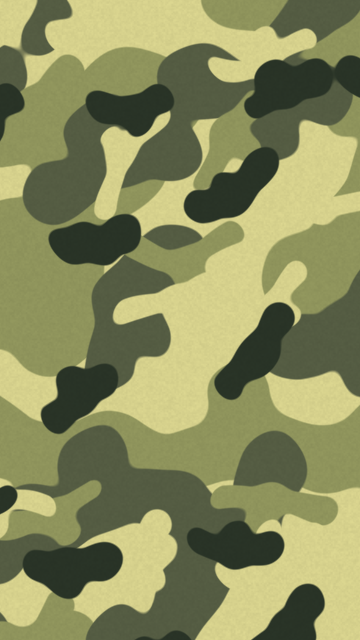
A Shadertoy shader for this pattern:

```glsl
// Woodland camouflage: layered, rounded three-armed blotches on grainy cloth.

const vec3 CREAM = vec3(0.84, 0.82, 0.55);
const vec3 OLIVE = vec3(0.56, 0.58, 0.36);
const vec3 MOSS  = vec3(0.33, 0.36, 0.26);
const vec3 DARK  = vec3(0.16, 0.20, 0.15);

vec3 hash3(vec2 p) {
    vec3 q = fract(vec3(p.xyx) * vec3(0.1031, 0.1030, 0.0973));
    q += dot(q, q.yxz + 33.33);
    return fract((q.xxy + q.yzz) * q.zyx);
}

float valueNoise(vec2 p) {
    vec2 i = floor(p), f = fract(p);
    f = f * f * (3.0 - 2.0 * f);
    return mix(mix(hash3(i).x, hash3(i + vec2(1, 0)).x, f.x),
               mix(hash3(i + vec2(0, 1)).x, hash3(i + vec2(1, 1)).x, f.x), f.y);
}

float smoothMin(float a, float b, float k) {
    float h = max(k - abs(a - b), 0.0) / k;
    return min(a, b) - h * h * k * 0.25;
}

// Limb from the origin to tip, its radius changing from r0 to r1
float limb(vec2 p, vec2 tip, float r0, float r1) {
    float t = clamp(dot(p, tip) / dot(tip, tip), 0.0, 1.0);
    return length(p - tip * t) - mix(r0, r1, smoothstep(0.0, 1.0, t));
}

// Two long limbs along a rising diagonal and a short one to the side
float blotch(vec2 p, vec2 id, float reach, float girth) {
    vec3 shape = hash3(id + 17.0);
    float heading = 0.5 + 1.3 * (shape.x - 0.5);
    float side = shape.y < 0.5 ? -1.0 : 1.0;
    float d = 1.0;
    for (int i = 0; i < 3; i++) {
        vec3 r = hash3(id + 41.0 + 13.0 * float(i));
        float turn = i == 0 ? 0.0 : i == 1 ? 3.14 + 1.2 * (r.x - 0.5)
                                           : side * (1.2 + 0.7 * r.x);
        float len = reach * mix(0.8, 1.2, r.y) * (i == 2 ? 0.55 : 1.0);
        vec2 tip = len * vec2(cos(heading + turn), sin(heading + turn));
        d = smoothMin(d, limb(p, tip, girth * 0.75, girth * mix(0.7, 1.3, r.z)), 0.09);
    }
    return d;
}

// Distance to a field of blotches, one per jittered cell
float blotches(vec2 p, float cell, float reach, float girth, float seed) {
    p += 0.017 * sin(p.yx * vec2(13.0, 15.0) + seed * vec2(1.7, 2.3))
       + 0.005 * sin(p.yx * vec2(31.0, 27.0) + seed);
    vec2 q = p / cell + seed * vec2(0.37, 0.61);
    vec2 home = floor(q);
    float d = 1.0;
    for (int y = -1; y <= 1; y++)
    for (int x = -1; x <= 1; x++) {
        vec2 id = home + vec2(x, y);
        vec2 key = id + seed * 57.0;
        vec2 center = id + 0.5 + 0.6 * (hash3(key).xy - 0.5);
        d = smoothMin(d, blotch(q - center, key, reach, girth), 0.07);
    }
    return d * cell;
}

void paint(inout vec3 color, vec3 ink, float d) {
    float edge = 0.0012 + 0.7 / iResolution.x;
    color = mix(color, ink, 1.0 - smoothstep(-edge, edge, d));
}

void mainImage(out vec4 fragColor, in vec2 fragCoord) {
    vec2 p = fragCoord / iResolution.x;

    // Broad patches first, then smaller marks on top
    vec3 color = CREAM;
    paint(color, OLIVE, blotches(p, 0.60, 0.40, 0.185, 3.0));
    paint(color, MOSS,  blotches(p, 0.54, 0.36, 0.150, 8.0));
    paint(color, OLIVE, blotches(p, 0.50, 0.26, 0.075, 14.0));
    paint(color, CREAM, blotches(p, 0.47, 0.26, 0.070, 21.0));
    paint(color, DARK,  blotches(p, 0.40, 0.23, 0.110, 29.0));

    // Fine cloth grain
    float grain = valueNoise(p * 230.0) + valueNoise(p * 140.0 + 50.0) - 1.0;
    color *= 1.0 + 0.035 * grain;

    fragColor = vec4(color, 1.0);
}
```
